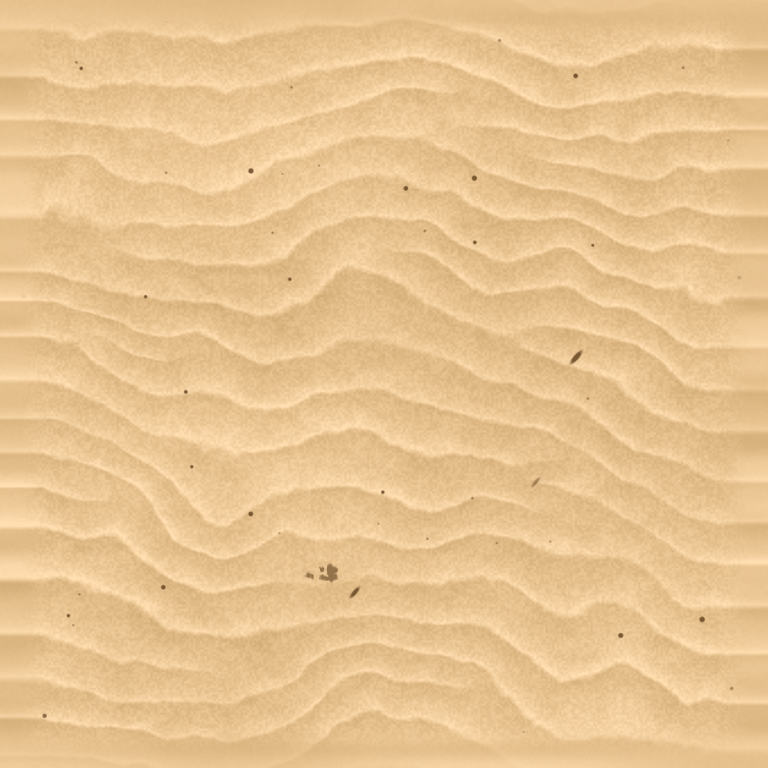
Give the GLSL for this texture, as a WebGL 1 fragment shader.

```glsl
precision highp float;
uniform vec2 u_resolution;

const vec3 SHADE_SAND = vec3(0.835, 0.685, 0.472);
const vec3 LIT_SAND = vec3(1.0, 0.865, 0.685);
const vec3 PEBBLE_BROWN = vec3(0.40, 0.27, 0.13);
const float RIPPLES = 18.0;
const float RIPPLE_TILT = 1.3;
const float MEAN_TONE = 0.47;
const float CREST_WIDTH = 0.14;
const float GRAIN = 0.36;
const float BORDER = 0.055;
const int FORKS = 14;
const int CLUMP_LUMPS = 7;
const vec2 CLUMP_CENTER = vec2(0.42, 0.25);
const float TAU = 6.2831853;

float hash(vec2 p) {
  vec3 q = fract(vec3(p.xyx) * 0.1031);
  q += dot(q, q.yzx + 33.33);
  return fract((q.x + q.y) * q.z);
}

vec2 hash2(vec2 p) {
  return vec2(hash(p + 17.3), hash(p + 71.9));
}

float noise(vec2 p) {
  vec2 i = floor(p);
  vec2 f = fract(p);
  f = f * f * (3.0 - 2.0 * f);
  return mix(mix(hash(i), hash(i + vec2(1, 0)), f.x),
             mix(hash(i + vec2(0, 1)), hash(i + vec2(1, 1)), f.x), f.y);
}

float signedNoise(vec2 p) {
  return noise(p) * 2.0 - 1.0;
}

// Tone across one ripple: bright foot, slow fade, soft crest edge.
float rippleProfile(float phase) {
  float f = fract(phase);
  float slope = 0.19 + 0.46 * (1.0 - f) + 0.27 * exp(-7.0 * f);
  return mix(slope, 0.92, smoothstep(1.0 - CREST_WIDTH, 1.0, f));
}

// Ripple tone; each fork is a phase winding that splits or joins crests.
float rippleTone(vec2 p) {
  float phase = p.y * RIPPLES + p.x * RIPPLE_TILT;
  phase += 1.0 * signedNoise(p * vec2(4.5, 3.5) + 3.7);
  phase += 0.42 * signedNoise(p * vec2(11.0, 9.0) + 21.0);
  phase += 0.13 * signedNoise(p * vec2(27.0, 23.0) + 8.0);
  phase += 0.04 * signedNoise(p * 75.0);
  float relief = mix(0.6, 1.2, noise(p * vec2(6.0, 9.0) + 40.0));
  float winding = 1.0;
  for (int i = 0; i < FORKS; i++) {
    vec2 center = mix(vec2(0.1), vec2(0.9), hash2(vec2(float(i), 5.0)));
    vec2 d = (p - center) * vec2(0.5, 1.0);
    phase += winding * atan(d.y, d.x + 1e-5) / TAU;
    relief *= mix(0.25, 1.0, smoothstep(0.0, 0.03, length(d)));
    winding = -winding;
  }
  float scrape = length((p - CLUMP_CENTER) * vec2(0.8, 1.3));
  relief *= mix(0.4, 1.0, smoothstep(0.02, 0.1, scrape));
  return (rippleProfile(phase) - MEAN_TONE) * relief;
}

// One jittered pebble or twig per chosen cell; returns coverage.
float pebbles(vec2 p, float cells, float share, float radius, float pixel) {
  vec2 cell = floor(p * cells);
  vec2 center = (cell + mix(vec2(0.2), vec2(0.8), hash2(cell + cells))) / cells;
  vec2 d = p - center;
  float stretch = mix(1.0, 3.2, step(0.85, hash(cell + 9.0)));
  vec2 along = normalize(vec2(0.65, 0.76));
  d = vec2(dot(d, along) / stretch, dot(d, vec2(-along.y, along.x)));
  float size = radius * mix(0.55, 1.1, hash(cell + 31.0));
  float edge = max(pixel, size * 0.4);
  float cover = 1.0 - smoothstep(size - edge, size + edge, length(d));
  return cover * step(hash(cell + 53.0), share);
}

// A few rough lumps gathered around one spot.
float clump(vec2 p, float pixel) {
  float cover = 0.0;
  for (int i = 0; i < CLUMP_LUMPS; i++) {
    vec2 offset = hash2(vec2(float(i), 83.0)) - 0.5;
    float size = mix(0.003, 0.006, hash(vec2(float(i), 47.0)));
    float d = length(p - CLUMP_CENTER - offset * vec2(0.035, 0.022));
    d += 0.003 * signedNoise(p * 260.0);
    cover = max(cover, 1.0 - smoothstep(size - pixel, size + 2.0 * pixel, d));
  }
  return cover;
}

void main() {
  float pixel = 1.0 / min(u_resolution.x, u_resolution.y);
  vec2 uv = gl_FragCoord.xy * pixel;
  vec2 margin = min(uv, 1.0 - uv);

  // Ripples run straight out at the sides and fade at top and bottom.
  vec2 p = vec2(clamp(uv.x, BORDER, 1.0 - BORDER), uv.y);
  float inner = smoothstep(0.02, 0.07, margin.x) * smoothstep(0.015, 0.06, margin.y);
  float tone = MEAN_TONE + rippleTone(p) * mix(0.3, 1.0, smoothstep(0.015, 0.06, margin.y));
  tone += 0.14 * signedNoise(uv * vec2(3.0, 5.0) + 60.0);
  tone += (1.0 - inner) * 0.24 * signedNoise(uv * vec2(3.0, 38.0) + 12.0);

  // Fine grains over slightly uneven patches.
  float grain = GRAIN * (noise(uv * 340.0) - 0.5) + 0.12 * (noise(uv * 150.0 + 5.0) - 0.5);
  tone += grain * mix(0.2, 1.0, inner);
  tone += 0.08 * inner * signedNoise(uv * vec2(38.0, 55.0));
  vec3 color = mix(SHADE_SAND, LIT_SAND, clamp(tone, -0.15, 1.05));

  // Debris with small cast shadows.
  float debris = pebbles(uv, 7.0, 0.5, 0.0032, pixel);
  debris = max(debris, 0.6 * pebbles(uv, 15.0, 0.13, 0.002, pixel));
  debris = max(debris, 0.75 * clump(uv, pixel));
  color = mix(color, PEBBLE_BROWN, debris * inner * 0.85);
  gl_FragColor = vec4(color, 1.0);
}
```
